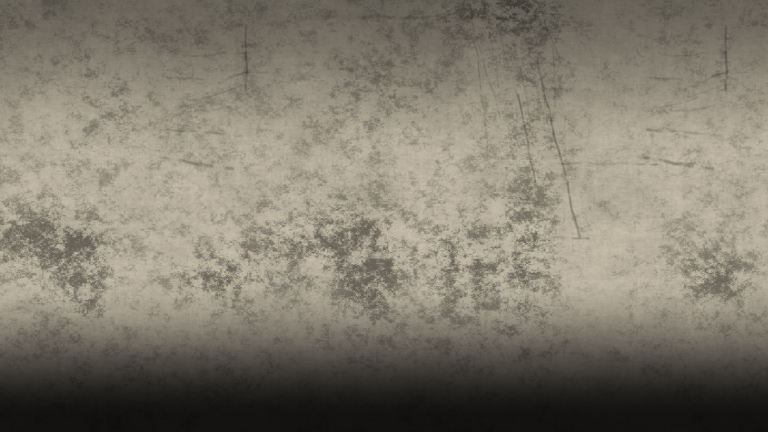
This texture is drawn by a Shadertoy shader. Its source:

```glsl
#define PLASTER vec3(0.716, 0.682, 0.610)
#define SOOT vec3(0.074, 0.069, 0.066)
#define STAIN_DEPTH 0.33
#define MOTTLE_DEPTH 0.17
#define GRAIN_DEPTH 0.12
#define SCRATCH_DEPTH 0.24
#define TILE_SHIFT 1.111

// Stained areas: centre, then radii, in units of canvas height
const vec4 STAINS[11] = vec4[11](
    vec4(0.197, 0.35, 0.06, 0.11), vec4(0.86, 0.35, 0.07, 0.11),
    vec4(1.065, 0.38, 0.09, 0.12), vec4(1.22, 0.41, 0.08, 0.19),
    vec4(0.51, 0.36, 0.10, 0.07), vec4(1.655, 0.36, 0.10, 0.07),
    vec4(0.07, 0.44, 0.18, 0.10), vec4(0.76, 0.44, 0.19, 0.10),
    vec4(0.23, 0.77, 0.12, 0.12), vec4(0.88, 0.77, 0.12, 0.12),
    vec4(1.17, 0.97, 0.12, 0.06));

float hash(vec2 p) {
    vec3 q = fract(vec3(p.xyx) * 0.1031);
    q += dot(q, q.yzx + 33.33);
    return fract((q.x + q.y) * q.z);
}

float noise(vec2 p) {
    vec2 cell = floor(p), f = fract(p);
    f = f * f * (3.0 - 2.0 * f);
    return mix(mix(hash(cell), hash(cell + vec2(1, 0)), f.x),
               mix(hash(cell + vec2(0, 1)), hash(cell + vec2(1, 1)), f.x), f.y);
}

// Layered noise; a high gain favours the small features
float fbm(vec2 p, float gain) {
    float sum = 0.0, total = 0.0, weight = 1.0;
    for (int i = 0; i < 5; i++) {
        sum += weight * noise(p);
        total += weight;
        p = p * 1.93 + vec2(17.3, 9.1);
        weight *= gain;
    }
    return sum / total;
}

// Broken, slightly wandering line from a to b
float scratch(vec2 p, vec2 a, vec2 b, float width) {
    p += 0.007 * (vec2(noise(p * 31.0), noise(p * 31.0 + 40.0)) - 0.5);
    vec2 along = b - a, rel = p - a;
    float d = length(rel - along * clamp(dot(rel, along) / dot(along, along), 0.0, 1.0));
    float soft = max(width, 0.9 / iResolution.y);
    return (1.0 - smoothstep(0.0, 2.0 * soft, d)) * smoothstep(0.05, 0.70, noise(p * 60.0));
}

// Marks that appear once in each wall panel
float panelMarks(vec2 p) {
    float marks = scratch(p, vec2(0.571, 0.78), vec2(0.568, 0.94), 0.0024);
    marks += 0.9 * scratch(p, vec2(0.37, 0.636), vec2(0.54, 0.610), 0.0036);
    marks += 0.6 * scratch(p, vec2(0.39, 0.700), vec2(0.56, 0.688), 0.0028);
    marks += 0.5 * scratch(p, vec2(0.42, 0.870), vec2(0.57, 0.877), 0.0020);
    for (int i = 0; i < 6; i++) {
        float k = float(i);
        vec2 start = vec2(0.39 + 0.03 * k, 0.71 + 0.15 * hash(vec2(k, 3.0)));
        marks += 0.4 * scratch(p, start, start + vec2(0.08, 0.04 * hash(vec2(k, 8.0)) - 0.01), 0.0022);
    }
    return marks;
}

// Long scratches on the right of centre
float slashes(vec2 p) {
    float marks = scratch(p, vec2(1.24, 0.87), vec2(1.34, 0.455), 0.0024);
    marks += 0.8 * scratch(p, vec2(1.20, 0.78), vec2(1.24, 0.58), 0.0022);
    marks += 0.5 * scratch(p, vec2(1.09, 0.99), vec2(1.13, 0.64), 0.0018);
    marks += 0.6 * scratch(p, vec2(1.29, 0.622), vec2(1.66, 0.620), 0.0022);
    marks += 0.8 * scratch(p, vec2(1.27, 0.451), vec2(1.36, 0.450), 0.0024);
    marks += 0.6 * scratch(p, vec2(0.75, 0.963), vec2(1.07, 0.958), 0.0040);
    for (int i = 0; i < 7; i++) {
        float k = float(i);
        vec2 start = vec2(1.10 + 0.03 * k, 0.90 + 0.09 * hash(vec2(k, 5.0)));
        vec2 reach = vec2(0.06 * hash(vec2(k, 6.0)), -0.08 - 0.18 * hash(vec2(k, 9.0)));
        marks += 0.4 * scratch(p, start, start + reach, 0.0019);
    }
    return marks;
}

void mainImage(out vec4 fragColor, in vec2 fragCoord) {
    vec2 p = fragCoord / iResolution.y;

    // Vertical light: soot below, bright band, shade above
    float lit = smoothstep(0.03, 0.36, p.y);
    float shade = mix(1.0, 0.56, smoothstep(0.60, 1.02, p.y));

    // Areas where stains gather, fainter in the upper wall
    float area = 0.0;
    for (int i = 0; i < 11; i++) {
        vec2 d = (p - STAINS[i].xy) / STAINS[i].zw;
        area += exp(-dot(d, d)) * (STAINS[i].y > 0.7 && STAINS[i].y < 0.9 ? 0.45 : 1.0);
    }
    vec2 d = (p - vec2(1.25, 0.78)) / vec2(0.08, 0.14);
    area = min(area + 0.4 * exp(-dot(d, d)), 1.1);
    float calm = exp(-pow((p.x - 1.39) / 0.09, 2.0));

    // Small ragged flecks that fade softly into the plaster
    float flecks = fbm(p * vec2(28.0, 34.0), 0.90);
    float patches = fbm(p * vec2(7.0, 9.0) + 60.0, 0.6) - 0.5;
    float stain = smoothstep(0.46, 0.80, flecks + 0.13 * area + 0.16 * patches - 0.08 * calm);

    // Broad trowel streaks and woven grain
    float streaks = noise(p * vec2(9.0, 75.0)) + noise(p * vec2(80.0, 7.0) + 5.0) - 1.0;
    float grain = 0.35 * noise(p * vec2(60.0, 240.0)) + 0.25 * noise(p * vec2(240.0, 50.0) + 9.0)
                + 0.40 * noise(p * 270.0 + 31.0) - 0.5;

    float marks = panelMarks(p) + panelMarks(p - vec2(TILE_SHIFT, 0.0)) + slashes(p);

    float tone = 1.0 - MOTTLE_DEPTH * (patches + 0.6 * (flecks - 0.5)) + GRAIN_DEPTH * grain + 0.03 * streaks;
    tone *= 1.0 - STAIN_DEPTH * stain * (0.45 + 0.75 * min(area, 1.0));
    tone *= 1.0 - SCRATCH_DEPTH * min(marks, 1.3);
    vec3 color = mix(SOOT, PLASTER * shade, lit) * tone;
    fragColor = vec4(clamp(color, 0.0, 1.0), 1.0);
}
```
